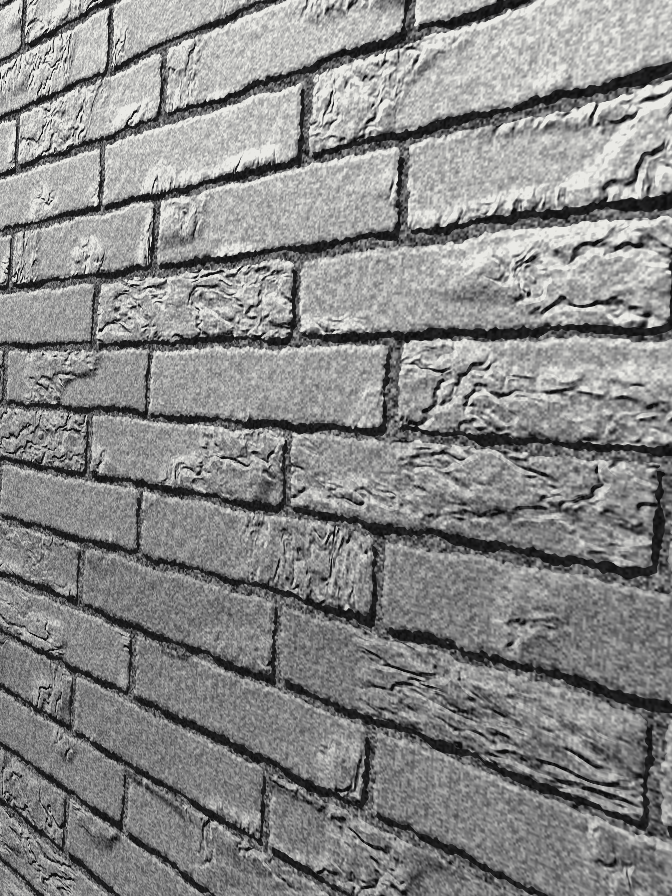
Write a Shadertoy shader that draws this texture.

```glsl
// Grey hand-moulded brick wall in raking sunlight, receding to the left.
#define BRICK_LEN 3.8              // brick pitch along the wall, in row heights
#define BOND_SHIFT 0.66            // shift of every other row, in bricks
#define JOINT 0.07                 // half width of the mortar joint
#define TO_LIGHT vec2(-0.05, -0.08) // mean shadow reach toward the sun
#define FOLD_DEPTH 0.17
#define GRAIN 0.44
#define FACE_TOP 0.77
#define FACE_BOTTOM 0.50
#define MORTAR_TONE 0.38
#define SHADOW_TONE 0.09
#define COOL_DARK vec3(0.99, 0.99, 1.02)
#define WARM_LIGHT vec3(1.0, 1.0, 0.975)

float hash(vec2 p) {
    return fract(sin(dot(p, vec2(127.1, 311.7))) * 43758.5453);
}

float noise(vec2 p) {
    vec2 i = floor(p), f = fract(p);
    f = f * f * (3.0 - 2.0 * f);
    return mix(mix(hash(i), hash(i + vec2(1, 0)), f.x),
               mix(hash(i + vec2(0, 1)), hash(i + vec2(1, 1)), f.x), f.y);
}

float fbm(vec2 p) {
    float sum = 0.0, amp = 0.5;
    for (int i = 0; i < 4; i++) {
        sum += amp * noise(p);
        p = p * 2.03 + 13.7;
        amp *= 0.5;
    }
    return sum / 0.9375;
}

// Noise pair centred on zero, used to push outlines about.
vec2 wobble(vec2 p) {
    return vec2(noise(p), noise(p + 41.0)) - 0.5;
}

// Canvas (y down, width = 1) to wall: x along the wall, y counts rows.
vec2 toWall(vec2 p) {
    float row = (p.y - 0.517 + 0.026 * p.x) / (0.0846 + 0.1047 * p.x);
    float upright = p.x + 0.055 * (p.y - 0.573);
    return vec2((3.828 - 3.928 / (upright + 0.807)) * BRICK_LEN, row);
}

// Signed distance to the worn, crumbly outline of the nearest brick.
float brickDist(vec2 w, out vec2 id) {
    vec2 worn = w + 0.06 * wobble(w * 2.3) + 0.035 * wobble(w * 11.0) + 0.035 * wobble(w * 27.0);
    float row = floor(worn.y);
    float along = worn.x / BRICK_LEN - mod(row, 2.0) * BOND_SHIFT;
    id = vec2(floor(along), row);
    vec2 center = vec2(fract(along) - 0.5, fract(worn.y) - 0.5) * vec2(BRICK_LEN, 1.0);
    center += 0.04 * (vec2(hash(id + 5.0), hash(id + 9.0)) - 0.5);
    vec2 q = abs(center) - vec2(BRICK_LEN, 1.0) * 0.5 + JOINT + 0.05;
    return length(max(q, 0.0)) + min(max(q.x, q.y), 0.0) - 0.05;
}

// How creased the clay is here: some bricks stay almost smooth.
float roughness(vec2 w, vec2 id) {
    float patches = noise(w * vec2(1.1, 1.5) + 17.0 * hash(id));
    return smoothstep(0.48, 0.74, patches + 0.45 * (hash(id + 3.0) - 0.5));
}

// Height of a brick face: worn rim, sharp creases and shallow dents.
float relief(vec2 w) {
    vec2 id;
    float d = brickDist(w, id);
    vec2 stretch = mix(vec2(1.5, 3.2), vec2(3.4, 1.6), hash(id + 11.0));
    vec2 p = w * stretch + 31.0 * hash(id + 7.0);
    float crease = abs(2.0 * fbm(p + 1.7 * fbm(p * 0.8 + 5.0)) - 1.0);
    float fold = smoothstep(0.0, 0.28, crease);
    return 0.028 * smoothstep(0.02, -0.06, d) + 0.02 * fbm(w * 7.0)
         + FOLD_DEPTH * (0.02 + roughness(w, id)) * (0.45 * fold + 0.4 * fbm(p * 2.2));
}

void mainImage(out vec4 fragColor, in vec2 fragCoord) {
    vec2 p = vec2(fragCoord.x, iResolution.y - fragCoord.y) / iResolution.x;
    vec2 w = toWall(p);
    float pixel = 0.7 / (iResolution.x * (0.0846 + 0.1047 * p.x));

    vec2 id, unusedId;
    float d = brickDist(w, id);
    float face = smoothstep(pixel, -pixel, d);

    // Sand grain, from single specks to small clusters
    float grain = 0.65 * noise(w * vec2(47.0, 43.0)) + 0.35 * noise(w * vec2(23.0, 27.0) + 7.0) - 0.5;

    // Sunlit brick face: slope toward the light, with dark creases
    float reach = 0.028;
    float slope = (relief(w) - relief(w + normalize(TO_LIGHT) * reach)) / reach;
    float base = mix(FACE_TOP, FACE_BOTTOM, smoothstep(-0.05, 1.0, p.y));
    base += 0.05 * (hash(id + 2.0) - 0.5) + 0.06 * (fbm(w * 2.5) - 0.5);
    float brick = base * (1.0 + 0.68 * clamp(slope, -1.25, 0.5)) + GRAIN * grain;

    // Coarse mortar under a ragged shadow thrown by the bricks
    float mortar = MORTAR_TONE + 0.75 * grain + 0.10 * (noise(w * 9.0) - 0.5);
    vec2 throwVec = TO_LIGHT * (0.45 + 1.1 * noise(w * vec2(3.5, 5.0) + 3.0));
    float shade = smoothstep(pixel, -pixel, brickDist(w + throwVec, unusedId));
    mortar = mix(mortar, SHADOW_TONE + 0.12 * grain, 0.95 * shade);

    float tone = clamp(mix(mortar, brick, face), 0.05, 0.92);
    fragColor = vec4(tone * mix(COOL_DARK, WARM_LIGHT, tone), 1.0);
}
```
